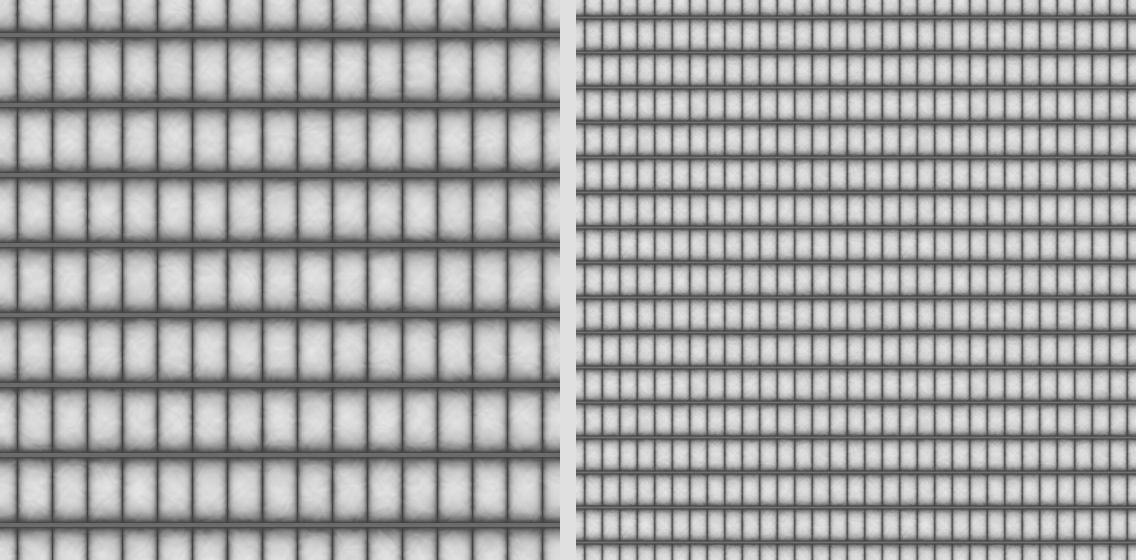
Left: one tile. Right: repeated 2 by 2.
Reproduce this pattern procedurally as a three.js fragment shader.

```glsl
// Rows of softly padded pale grey panels with dark seams, fine creases and flat grey rails.
varying vec2 vUv;

const vec2 PANELS = vec2(16.0, 8.0);
const vec2 SHADOW_REACH = vec2(0.085, 0.125); // in panel units
const vec2 SHADOW_CURVE = vec2(1.0, 1.15);    // 1 gives a sharp crease, more a rounder one
const float RAIL_HALF = 0.028;                // half rail height, in panel units
const float RAIL_SOFT = 0.007;
const float SHADOW_GREY = 0.26;
const float PANEL_GREY = 0.875;
const float RAIL_GREY = 0.42;

float hash(vec2 p) {
  return fract(sin(dot(p, vec2(127.1, 311.7))) * 43758.5);
}

// Value noise that wraps after a whole number of cells
float wrapNoise(vec2 p, vec2 period, float seed) {
  vec2 i = floor(p);
  vec2 f = p - i;
  f = f * f * f * (f * (f * 6.0 - 15.0) + 10.0);
  vec2 a = mod(i, period) + seed;
  vec2 b = mod(i + 1.0, period) + seed;
  return mix(mix(hash(a), hash(vec2(b.x, a.y)), f.x),
             mix(hash(vec2(a.x, b.y)), hash(b), f.x), f.y);
}

// Stretched streaks; a shear of whole periods keeps them seamless
float streaks(vec2 uv, vec2 period, float shear, float seed) {
  vec2 p = uv * period;
  p.y += shear * period.y * uv.x;
  return 2.0 * wrapNoise(p, period, seed) - 1.0;
}

// Bent creases in three directions, roughly -1 to 1
float creases(vec2 uv) {
  vec2 bend = vec2(wrapNoise(uv * 32.0, vec2(32.0), 3.0),
                   wrapNoise(uv * 32.0, vec2(32.0), 41.0)) - 0.5;
  vec2 p = uv + bend * 0.018;
  float level = streaks(p, vec2(38.0, 150.0), 0.0, 7.0);
  float rising = streaks(p, vec2(40.0, 110.0), -1.0, 19.0);
  float falling = streaks(p, vec2(40.0, 110.0), 1.0, 29.0);
  float fold = 0.5 - abs(streaks(p, vec2(30.0, 72.0), 0.0, 53.0));
  return 0.4 * (level + rising + falling) + 0.35 * fold;
}

// Shading from a dark edge (0) to the raised middle (1)
float padding(vec2 edgeDistance) {
  vec2 depth = max(edgeDistance, 0.0) / SHADOW_REACH;
  vec2 rise = 1.0 - exp(-pow(depth, SHADOW_CURVE));
  return rise.x * rise.y;
}

void main() {
  // Panels are centred on whole numbers, seams and rails lie halfway between
  vec2 grid = vUv * PANELS;
  vec2 panel = mod(floor(grid + 0.5), PANELS);
  vec2 edgeDistance = abs(fract(grid) - 0.5);

  // Padded panel with a slight difference between repeats
  float raised = padding(edgeDistance - vec2(0.0, RAIL_HALF));
  float grey = mix(SHADOW_GREY, PANEL_GREY, raised);
  grey += 0.012 * (hash(panel + 71.0) - 0.5) * raised;

  // Creases, strongest in the shaded borders
  float creaseDepth = mix(0.08, 0.033, raised) * smoothstep(0.0, 0.25, raised);
  grey += creases(vUv) * creaseDepth;

  // Unbroken rail across each row
  float rail = 1.0 - smoothstep(RAIL_HALF - RAIL_SOFT, RAIL_HALF + RAIL_SOFT, edgeDistance.y);
  grey = mix(grey, RAIL_GREY, rail);

  gl_FragColor = vec4(vec3(grey), 1.0);
}
```
